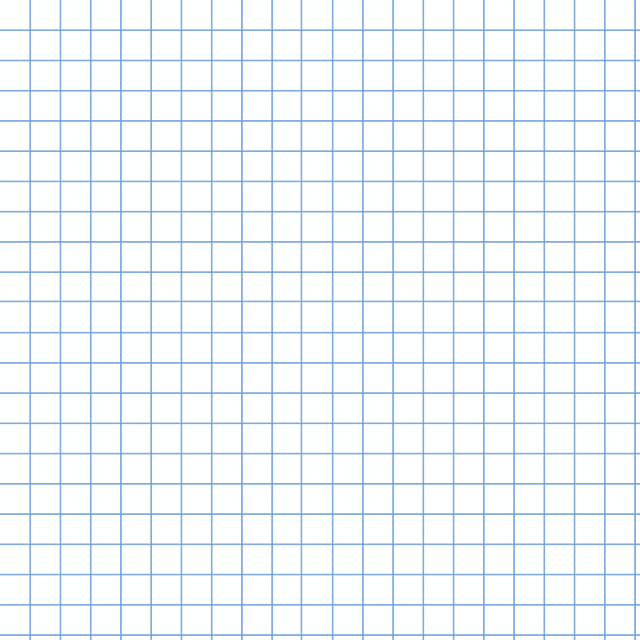
A WebGL 2 fragment shader for this pattern:

```glsl
#version 300 es
precision highp float;
// Squared paper: thin soft blue rules on white, 21 across and 21 down.
// Each axis finds its nearest rule by rounding, then the two sets of
// rules are laid over each other, a little darker where they cross.

uniform vec2 u_resolution;
out vec4 fragColor;

// Ink coverage of the evenly spaced rules along one axis (0 to 1)
float ruleCoverage(float position, float pixel) {
  float spacing = 0.04725;
  float index = round(position / spacing);
  float center = index * spacing;

  // The tenth rule sits slightly early
  if (index == 10.0) center -= 0.0015;

  // Soft edge, never narrower than a pixel
  float softness = max(0.0009, 0.5 * pixel);
  float edge = abs(position - center) - 0.0013;
  float ink = 1.0 - smoothstep(-softness, softness, edge);

  // The sheet starts with a whole cell, so its border has no rule
  return ink * step(0.5, index);
}

void main() {
  // Sheet coordinates, measured from the top left corner
  vec2 sheet = gl_FragCoord.xy / u_resolution;
  sheet.y = 1.0 - sheet.y;
  vec2 pixel = 1.0 / u_resolution;

  float vertical = ruleCoverage(sheet.x, pixel.x);
  float horizontal = ruleCoverage(sheet.y, pixel.y);

  // Blue ink on white paper
  vec3 paper = vec3(0.995, 1.0, 1.0);
  vec3 ink = vec3(0.50, 0.67, 0.86);
  vec3 color = mix(paper, ink, max(vertical, horizontal));

  // Ink builds up at the crossings
  color *= 1.0 - 0.1 * vertical * horizontal;

  fragColor = vec4(color, 1.0);
}
```
